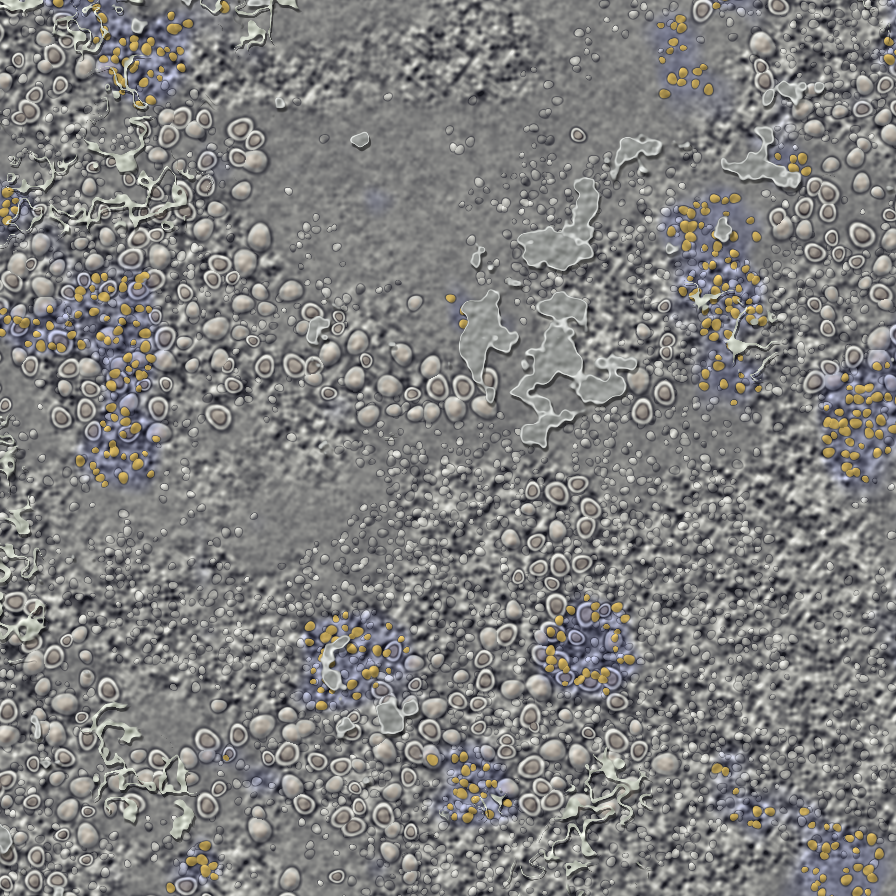
Give the GLSL for this texture, as a three.js fragment shader.

```glsl
// Weathered grey rock crusted with granules, cup lichens, pale fronds and yellow specks.
varying vec2 vUv;

const vec2 LIGHT = vec2(-0.42, 0.91);
const float GRAIN_FREQ = 112.0;
const float GRANULE_FREQ = 100.0;
const float CUP_FREQ = 36.0;
const float SPECK_FREQ = 82.0;
const float RELIEF_STEP = 0.0021;
const float GROUND_TONE = 0.495;
const vec3 SHADE_TINT = vec3(-0.010, -0.008, 0.020);
const vec3 SUN_TINT = vec3(0.006, 0.006, -0.016);
const vec3 CUP_TINT = vec3(0.030, 0.0, -0.022);
const vec3 FROND_COLOR = vec3(0.76, 0.78, 0.73);
const vec3 LOBE_COLOR = vec3(0.58, 0.59, 0.58);
const vec3 YELLOW = vec3(0.78, 0.66, 0.34);
const vec3 BLUE_STAIN = vec3(0.88, 0.90, 1.06);

float hash(vec2 p) {
  vec3 q = fract(vec3(p.xyx) * 0.1031);
  q += dot(q, q.yzx + 33.33);
  return fract((q.x + q.y) * q.z);
}

float noise(vec2 p) {
  vec2 i = floor(p), f = fract(p);
  f = f * f * (3.0 - 2.0 * f);
  return mix(mix(hash(i), hash(i + vec2(1.0, 0.0)), f.x),
             mix(hash(i + vec2(0.0, 1.0)), hash(i + 1.0), f.x), f.y);
}

float fbm(vec2 p) {
  return (4.0 * noise(p) + 2.0 * noise(p * 2.03 + 17.0) + noise(p * 4.1 + 41.0)) / 7.0;
}

// Soft region where one kind of growth lives
float colony(vec2 p, float scale, float seed, float low, float high) {
  return smoothstep(low, high, fbm(p * scale + seed));
}

// Two noise layers, the finer one turned to hide the lattice
float crustHeight(vec2 p) {
  vec2 turned = vec2(0.8 * p.x - 0.6 * p.y, 0.6 * p.x + 0.8 * p.y) + 3.0;
  return (noise(p * GRAIN_FREQ) + 0.8 * noise(turned * GRAIN_FREQ * 1.7)) / 1.8;
}

// Nearest scattered disc: xy = offset in radii, z = distance in radii, w = id
vec4 scatter(vec2 p, float freq, float scale, float seed, vec2 range, float share) {
  vec4 best = vec4(0.0, 0.0, 9.0, 0.0);
  vec2 home = floor(p * freq);
  for (int y = -1; y <= 1; y++) {
    for (int x = -1; x <= 1; x++) {
      vec2 cell = home + vec2(float(x), float(y));
      float id = hash(cell + seed + 3.0);
      vec2 center = cell + 0.5 + 0.7 * (vec2(hash(cell + seed + 51.0), hash(cell + seed + 97.0)) - 0.5);
      float chance = share * colony(center / freq, scale, seed, range.x, range.y);
      vec2 offset = (p * freq - center) / mix(0.26, 0.54, hash(cell + seed + 143.0));
      float angle = atan(offset.y, offset.x);
      float dist = length(offset) * (1.0 + 0.11 * sin(2.0 * angle + id * 40.0) + 0.05 * sin(3.0 * angle + id * 90.0));
      if (hash(cell + seed + 211.0) < chance && dist < best.z) best = vec4(offset, dist, id);
    }
  }
  return best;
}

float ring(float dist, float radius, float width) {
  return 1.0 - smoothstep(0.0, width, abs(dist - radius));
}

float coverage(float dist) { return 1.0 - smoothstep(0.82, 1.06, dist); }

float contactShade(float dist, float depth) {
  return 1.0 - depth * (1.0 - smoothstep(0.95, 1.35, dist));
}

// Positive inside branching fronds
float frond(vec2 p) {
  vec2 bend = vec2(noise(p * 75.0), noise(p * 75.0 + 71.0)) - 0.5;
  float vein = abs(noise(p * 54.0 + bend * 1.5 + 29.0) - 0.5);
  return 0.135 * colony(p, 6.0, 23.0, 0.62, 0.72) - 0.05 - vein;
}

// Positive inside broad leafy lobes
float lobe(vec2 p) {
  return fbm(p * 32.0 + 13.0) - 0.90 + 0.36 * colony(p, 5.0, 67.0, 0.63, 0.73);
}

void main() {
  vec2 p = vUv;
  vec2 stepToLight = LIGHT * RELIEF_STEP;

  // Crust relief, calmer on bare stone
  float rough = mix(0.22, 1.0, colony(p * vec2(0.85, 1.15), 6.5, 5.0, 0.36, 0.54));
  float height = crustHeight(p);
  float slope = crustHeight(p - stepToLight) - crustHeight(p + stepToLight);
  float tone = GROUND_TONE + 0.07 * (fbm(p * 12.0 + 31.0) - 0.5);
  tone += rough * (0.72 * slope + 0.72 * (height - 0.49));
  tone += 0.07 * (noise(p * 270.0) - 0.5);

  // Small granules of uneven brightness, half sunk in the crust
  vec4 granule = scatter(p, GRANULE_FREQ, 6.5, 5.0, vec2(0.36, 0.58), 0.50);
  float dome = 0.56 + 0.20 * dot(granule.xy, LIGHT) + 0.14 * (1.0 - granule.z) + 0.34 * (granule.w - 0.4);
  tone *= contactShade(granule.z, 0.36);
  tone = mix(tone, dome + 0.55 * slope + 0.3 * (height - 0.5), 0.80 * coverage(granule.z));

  // Cups with pale rims, mixed with plain domes
  vec4 cup = scatter(p, CUP_FREQ, 5.0, 83.0, vec2(0.55, 0.64), 0.78);
  float isCup = step(0.45, cup.w);
  float bowl = 0.55 + 0.24 * ring(cup.z, 0.80, 0.24) - 0.20 * ring(cup.z, 0.54, 0.17) + 0.13 * dot(cup.xy, LIGHT);
  float knob = 0.60 + 0.24 * dot(cup.xy, LIGHT) + 0.10 * (1.0 - cup.z);
  float cupCover = coverage(cup.z);
  tone *= contactShade(cup.z, 0.48);
  tone = mix(tone, mix(knob, bowl, isCup) + 0.38 * slope, cupCover);

  tone = clamp(tone, 0.09, 0.92);
  vec3 color = vec3(tone) + mix(SHADE_TINT, SUN_TINT, smoothstep(0.15, 0.75, tone));
  color += CUP_TINT * cupCover * (1.0 - smoothstep(0.45, 0.70, cup.z));

  // Sparse yellow specks on faintly blue ground
  vec2 speckRange = vec2(0.66, 0.76);
  color *= mix(vec3(1.0), BLUE_STAIN, colony(p, 7.5, 151.0, speckRange.x - 0.03, speckRange.y));
  vec4 speck = scatter(p, SPECK_FREQ, 7.5, 151.0, speckRange, 0.60);
  color *= contactShade(speck.z, 0.4);
  vec3 speckColor = YELLOW * (0.95 + 0.22 * dot(speck.xy, LIGHT) + 0.6 * slope);
  color = mix(color, speckColor, 0.9 * coverage(speck.z));

  // Leafy lobes with bright margins and cast shade
  float leaf = lobe(p);
  color *= 1.0 - 0.50 * smoothstep(-0.03, 0.04, lobe(p + stepToLight * 2.2));
  vec3 leafColor = LOBE_COLOR + 0.24 * ring(leaf, 0.035, 0.035) + 0.35 * slope;
  color = mix(color, leafColor, smoothstep(-0.008, 0.018, leaf));

  // Pale branching fronds
  color *= 1.0 - 0.50 * smoothstep(-0.03, 0.02, frond(p + stepToLight * 1.8));
  color = mix(color, FROND_COLOR + 0.55 * slope, smoothstep(-0.012, 0.022, frond(p)));

  gl_FragColor = vec4(clamp(color, 0.0, 1.0), 1.0);
}
```
